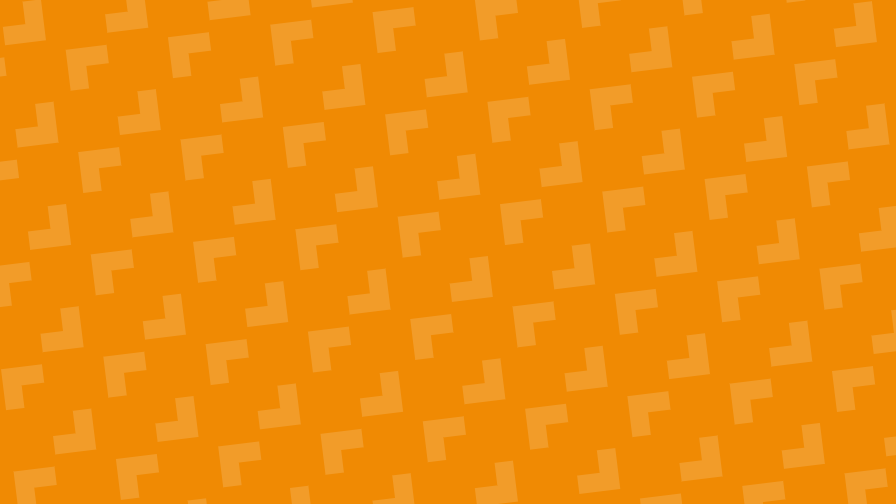
Give the GLSL for this pattern, as a Shadertoy shader.

```glsl
// Pale angle brackets on orange, set on a square lattice turned by seven degrees.
// Each cell holds one L-shaped bracket and a second one turned half a revolution,
// both drawn with a signed distance in cell units.

const float CELL = 0.2045; // lattice step as a share of the canvas height

// Signed distance to an L with its outer corner at the origin, repeated in every cell
float bracketDistance(vec2 p)
{
    p = fract(p + 0.3) - 0.3;
    vec2 fromCentre = abs(p - 0.2) - 0.2;
    float square = max(fromCentre.x, fromCentre.y);
    float notch = min(p.x, p.y) - 0.18;
    return max(square, notch);
}

void mainImage(out vec4 fragColor, in vec2 fragCoord)
{
    // Rotated lattice coordinates, one unit per cell
    vec2 uv = fragCoord / iResolution.y - vec2(0.789, 0.570);
    float angle = radians(7.0);
    vec2 along = vec2(cos(angle), sin(angle));
    vec2 cell = vec2(dot(uv, along), dot(uv, vec2(-along.y, along.x))) / CELL;

    // One bracket opens down and right, its partner up and left
    float lower = bracketDistance(cell * vec2(1.0, -1.0));
    float upper = bracketDistance((cell - vec2(-0.178, 0.115)) * vec2(-1.0, 1.0));
    float d = min(lower, upper);

    // Smooth the edge over one pixel
    float pixel = 1.0 / (iResolution.y * CELL);
    float coverage = clamp(0.5 - d / pixel, 0.0, 1.0);

    vec3 orange = vec3(0.94, 0.54, 0.01);
    vec3 paleOrange = vec3(0.95, 0.61, 0.16);
    fragColor = vec4(mix(orange, paleOrange, coverage), 1.0);
}
```
